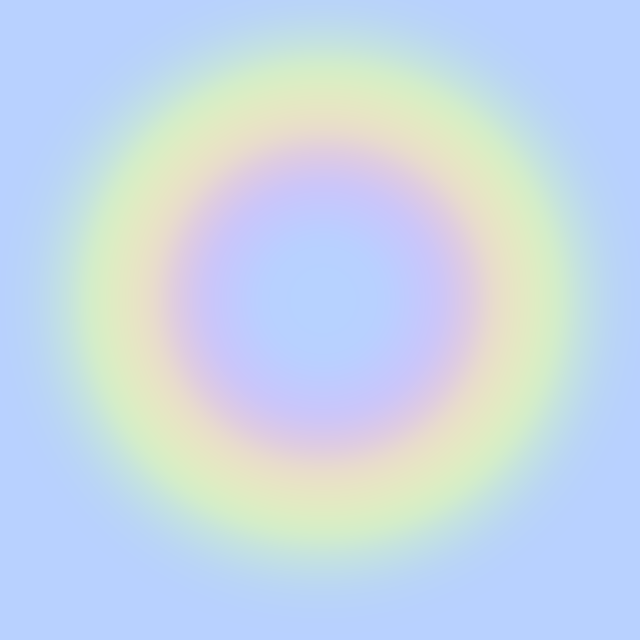
This background is drawn by a WebGL 2 fragment shader. Its source:

```glsl
#version 300 es
precision highp float;
// Soft pastel halo: blue core, lavender, peach and lime rings fading into blue.

uniform vec2 u_resolution;
out vec4 fragColor;

const vec2 HALO_CENTER = vec2(0.505, 0.531);
const float STOP_SPACING = 0.045; // radius between neighbouring colour stops
const int LAST_STOP = 12;

// Colours from the core outward, at equal steps of radius
const vec3 HALO_STOPS[13] = vec3[13](
    vec3(0.718, 0.823, 1.000), // core blue
    vec3(0.719, 0.822, 1.000),
    vec3(0.725, 0.816, 1.000),
    vec3(0.756, 0.794, 0.995),
    vec3(0.799, 0.777, 0.973), // lavender
    vec3(0.866, 0.796, 0.892), // pink
    vec3(0.910, 0.866, 0.797), // peach
    vec3(0.891, 0.912, 0.765),
    vec3(0.835, 0.930, 0.785), // lime
    vec3(0.768, 0.884, 0.882), // aqua
    vec3(0.732, 0.840, 0.955),
    vec3(0.722, 0.822, 0.990),
    vec3(0.720, 0.820, 1.000)  // outer blue
);

vec3 stopColor(int index) {
    return HALO_STOPS[clamp(index, 0, LAST_STOP)];
}

// Catmull-Rom blend keeps the rings free of visible creases
vec3 haloColor(float radius) {
    float position = min(radius / STOP_SPACING, float(LAST_STOP));
    int index = int(position);
    float t = position - float(index);
    vec3 before = stopColor(index - 1);
    vec3 from = stopColor(index);
    vec3 to = stopColor(index + 1);
    vec3 after = stopColor(index + 2);
    vec3 linear = to - before;
    vec3 quadratic = 2.0 * before - 5.0 * from + 4.0 * to - after;
    vec3 cubic = 3.0 * (from - to) + after - before;
    return from + 0.5 * t * (linear + t * (quadratic + t * cubic));
}

void main() {
    // Square units, centred so the halo stays round at any aspect ratio
    float unit = min(u_resolution.x, u_resolution.y);
    vec2 point = (gl_FragCoord.xy - 0.5 * u_resolution) / unit + 0.5;
    vec3 color = haloColor(distance(point, HALO_CENTER));
    fragColor = vec4(clamp(color, 0.0, 1.0), 1.0);
}
```
